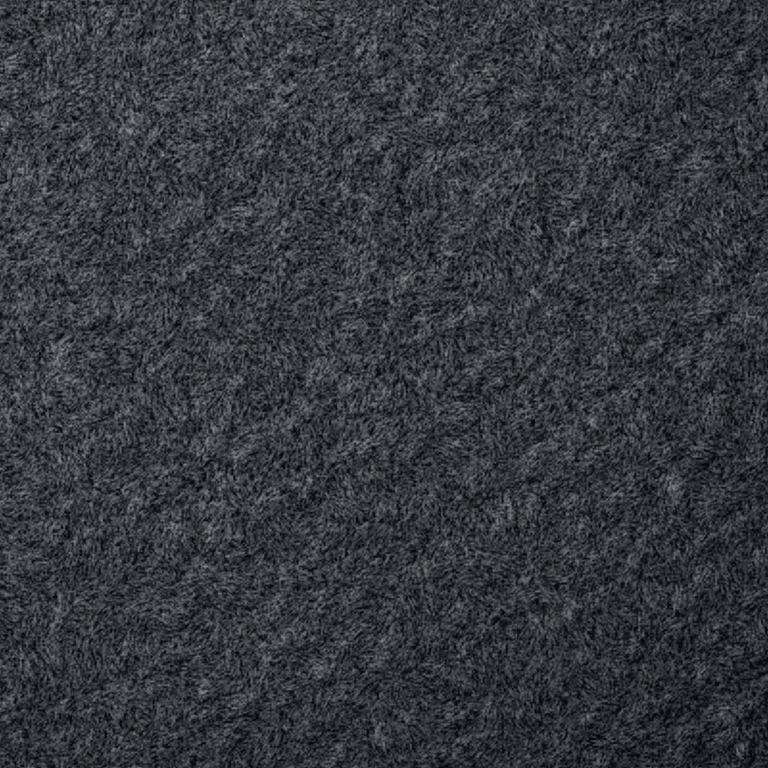
A WebGL 2 fragment shader for this texture:

```glsl
#version 300 es
precision highp float;
// Dark charcoal wool fleece: small raked tufts covered in fine short fibres.

uniform vec2 u_resolution;
out vec4 fragColor;

const vec3 WOOL_TINT = vec3(-0.009, 0.0, 0.017);
const float BASE_LIGHT = 0.230;
const vec2 LIGHT_FALLOFF = vec2(-0.035, 0.035);  // brighter left and top
const float CORNER_SHADE = 0.035;

const float TUFT_CELLS = 21.0;
const vec2 TUFT_RADII = vec2(0.54, 0.33);        // in cells
const float TUFT_ANGLE = 1.0;
const float TUFT_SPREAD = 1.7;
const float TUFT_WARP = 0.010;
const vec2 LIGHT_STEP = vec2(-0.005, 0.0075);
const float RELIEF_GAIN = 0.10;
const float HEIGHT_GAIN = 0.03;
const float GLOW_GAIN = 0.07;
const float MOTTLE_GAIN = 0.03;

const float FIBRE_CELLS = 370.0;
const int FIBRE_TAPS = 3;
const float FIBRE_STEP = 0.8;                    // in fibre cells
const float FIBRE_SWIRL = 1.8;
const float FIBRE_GAIN = 0.36;
const float SPECKLE_CELLS = 400.0;
const float SPECKLE_GAIN = 0.24;

struct Tuft {
    float height;
    float angle;
    float glow;
};

float hash(vec2 p) {
    vec3 q = fract(p.xyx * vec3(0.1031, 0.1030, 0.0973));
    q += dot(q, q.yzx + 33.33);
    return fract((q.x + q.y) * q.z);
}

float noise(vec2 p) {
    vec2 cell = floor(p);
    vec2 f = fract(p);
    f = f * f * (3.0 - 2.0 * f);
    float low = mix(hash(cell), hash(cell + vec2(1, 0)), f.x);
    float high = mix(hash(cell + vec2(0, 1)), hash(cell + vec2(1, 1)), f.x);
    return mix(low, high, f.y);
}

vec2 warp(vec2 p) {
    vec2 shift = vec2(noise(p * 19.0 + 31.0), noise(p * 19.0 + 87.0));
    return p + TUFT_WARP * (2.0 * shift - 1.0);
}

// Overlapping elongated bumps, one scattered in each grid cell.
Tuft tuftField(vec2 p) {
    vec2 g = p * TUFT_CELLS;
    vec2 home = floor(g);
    vec2 lean = vec2(0.0);
    Tuft field = Tuft(0.0, 0.0, 0.0);
    for (int j = -1; j <= 1; j++) {
        for (int i = -1; i <= 1; i++) {
            vec2 cell = home + vec2(i, j) + 50.0;
            vec2 jitter = 0.1 + 0.8 * vec2(hash(cell), hash(cell + 217.0));
            vec2 d = g - (cell - 50.0 + jitter);
            float angle = TUFT_ANGLE + TUFT_SPREAD * (hash(cell + 411.0) - 0.5);
            float c = cos(angle), s = sin(angle);
            float size = mix(0.7, 1.1, hash(cell + 523.0));
            vec2 local = vec2(c * d.x + s * d.y, c * d.y - s * d.x);
            local /= TUFT_RADII * size;
            float bump = max(1.0 - 0.25 * dot(local, local), 0.0);
            bump *= bump * bump;
            field.height = max(field.height, bump * mix(0.4, 1.0, hash(cell + 619.0)));
            field.glow += bump * bump * pow(hash(cell + 733.0), 9.0);
            lean += bump * vec2(cos(2.0 * angle), sin(2.0 * angle));
        }
    }
    field.angle = 0.5 * atan(lean.y, lean.x + 1e-4);
    return field;
}

// Noise smeared slightly along the local lie of the wool.
float fibres(vec2 p, float angle) {
    vec2 dir = vec2(cos(angle), sin(angle)) * FIBRE_STEP;
    float total = 0.0;
    for (int i = 0; i < FIBRE_TAPS; i++) {
        float offset = float(i) - 0.5 * float(FIBRE_TAPS - 1);
        total += noise(p * FIBRE_CELLS + dir * offset + 700.0);
    }
    return total / float(FIBRE_TAPS) - 0.5;
}

void main() {
    vec2 uv = gl_FragCoord.xy / u_resolution;
    vec2 p = gl_FragCoord.xy / min(u_resolution.x, u_resolution.y);

    // Tuft relief, lit from the upper left
    Tuft tuft = tuftField(warp(p));
    float towardLight = tuftField(warp(p + LIGHT_STEP)).height;
    float light = BASE_LIGHT + RELIEF_GAIN * (tuft.height - towardLight);
    light += HEIGHT_GAIN * (tuft.height - 0.45) + GLOW_GAIN * tuft.glow;

    // Soft mottling and broad light falloff
    float mottle = 0.5 * noise(p * 13.0 + 140.0) + 0.5 * noise(p * 34.0 + 260.0);
    light += MOTTLE_GAIN * (mottle - 0.5) + dot(LIGHT_FALLOFF, uv - 0.5);
    light -= CORNER_SHADE * smoothstep(0.35, 0.8, length(uv - vec2(0.4, 0.6)));

    // Fine fibres and speckle, stronger where the wool is lit
    float swirl = FIBRE_SWIRL * (noise(p * 22.0 + 350.0) - 0.5);
    float grain = FIBRE_GAIN * fibres(p, tuft.angle + swirl);
    grain += SPECKLE_GAIN * (noise(p * SPECKLE_CELLS + 900.0) - 0.5);
    light += grain * mix(0.8, 1.2, smoothstep(0.12, 0.32, light));

    fragColor = vec4(max(light, 0.04) + WOOL_TINT, 1.0);
}
```
